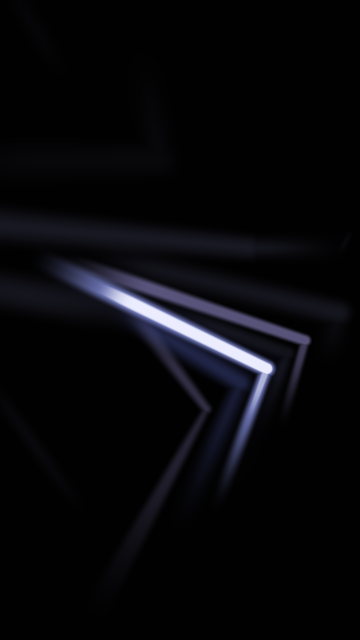
Give the GLSL for this background, as a Shadertoy shader.

```glsl
// Position along segment a-b (x, 0 to 1) and distance from it (y)
vec2 along(vec2 p, vec2 a, vec2 b) {
    vec2 ab = b - a;
    float h = clamp(dot(p - a, ab) / dot(ab, ab), 0.0, 1.0);
    return vec2(h, length(p - a - ab * h));
}

// Soft cross-section of a ray
float profile(float dist, float halfWidth, float soft) {
    return 1.0 - smoothstep(halfWidth - soft, halfWidth + soft, dist);
}

// Single streak fading at both ends
float streak(vec2 p, vec2 a, vec2 b, float halfWidth, float soft) {
    vec2 s = along(p, a, b);
    return profile(s.y, halfWidth, soft) * sin(3.14159 * s.x);
}

// Folded ray: brightens from tail to corner, then fades down to the foot.
// shape = half width at tail, at corner, at foot, edge softness
float foldedRay(vec2 p, vec2 tail, vec2 corner, vec2 foot,
                vec4 shape, float rise, float legGain) {
    vec2 arm = along(p, tail, corner);
    vec2 leg = along(p, corner, foot);
    float armSoft = shape.w * mix(1.7, 1.0, arm.x);
    float legSoft = shape.w * mix(1.0, 1.7, leg.x);
    float armLight = profile(arm.y, mix(shape.x, shape.y, arm.x), armSoft)
                   * smoothstep(0.0, rise, arm.x);
    float legLight = profile(leg.y, mix(shape.y * 0.75, shape.z, leg.x), legSoft)
                   * (1.0 - smoothstep(0.1, 1.0, leg.x)) * legGain;
    return max(armLight, legLight);
}

void mainImage(out vec4 fragColor, in vec2 fragCoord) {
    // Height is one unit, width follows the 9:16 layout
    vec2 p = fragCoord / iResolution.xy * vec2(0.5625, 1.0);

    const vec3 night  = vec3(0.004, 0.004, 0.005);
    const vec3 slate  = vec3(0.11, 0.11, 0.16);
    const vec3 indigo = vec3(0.13, 0.15, 0.29);
    const vec3 mauve  = vec3(0.34, 0.32, 0.47);
    const vec3 blue   = vec3(0.52, 0.56, 0.87);
    const vec3 white  = vec3(0.92, 0.93, 1.0);

    vec3 color = night;

    // Broad dim bands
    color += slate * 0.85 * foldedRay(p, vec2(-0.15, 0.662), vec2(0.39, 0.613),
        vec2(0.56, 0.612), vec4(0.021, 0.014, 0.008, 0.015), 0.25, 0.9);
    color += slate * 0.72 * foldedRay(p, vec2(0.12, 0.608), vec2(0.53, 0.511),
        vec2(0.505, 0.42), vec4(0.013, 0.015, 0.014, 0.014), 0.35, 0.5);
    color += slate * 0.7 * streak(p, vec2(-0.16, 0.575), vec2(0.24, 0.505), 0.022, 0.022);

    // Faint distant shapes
    color += slate * 0.25 * foldedRay(p, vec2(-0.12, 0.745), vec2(0.25, 0.75),
        vec2(0.215, 0.95), vec4(0.02, 0.02, 0.016, 0.02), 0.5, 1.0);
    color += slate * 0.3 * streak(p, vec2(-0.03, 0.42), vec2(0.13, 0.2), 0.008, 0.012);
    color += slate * 0.15 * streak(p, vec2(0.01, 1.03), vec2(0.1, 0.88), 0.012, 0.014);
    color += slate * 0.3 * streak(p, vec2(0.53, 0.605), vec2(0.55, 0.64), 0.003, 0.005);

    // Nested folded rays
    color += slate * 0.6 * foldedRay(p, vec2(0.221, 0.534), vec2(0.45, 0.448),
        vec2(0.4, 0.31), vec4(0.008, 0.009, 0.01, 0.007), 0.6, 0.9);
    color += mauve * 0.55 * foldedRay(p, vec2(0.185, 0.54), vec2(0.323, 0.361),
        vec2(0.135, 0.02), vec4(0.012, 0.006, 0.019, 0.006), 0.7, 0.75);
    color += indigo * 0.9 * foldedRay(p, vec2(0.17, 0.525), vec2(0.376, 0.402),
        vec2(0.27, 0.155), vec4(0.012, 0.013, 0.013, 0.011), 0.4, 0.75);
    color += mauve * foldedRay(p, vec2(0.09, 0.598), vec2(0.477, 0.468),
        vec2(0.437, 0.325), vec4(0.011, 0.008, 0.006, 0.004), 0.4, 0.7);

    // Bright ray with its halo, turning from blue to white
    vec2 tail = vec2(0.045, 0.604), corner = vec2(0.417, 0.424), foot = vec2(0.333, 0.195);
    color += indigo * 0.35 * foldedRay(p, tail, corner, foot,
        vec4(0.012, 0.015, 0.01, 0.028), 0.5, 0.6);
    float light = foldedRay(p, tail, corner, foot,
        vec4(0.015, 0.0115, 0.007, 0.0055), 0.45, 0.88);
    color = mix(color, mix(blue, white, smoothstep(0.7, 1.0, light)), light);

    fragColor = vec4(min(color, 1.0), 1.0);
}
```
